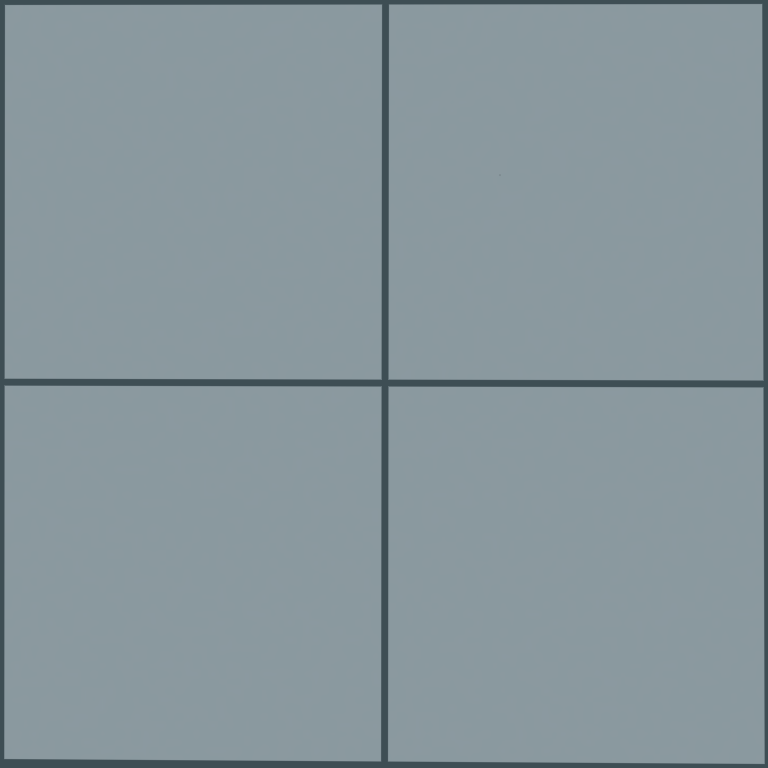
This pattern is drawn by a three.js fragment shader. Its source:

```glsl
// Two by two large blue-grey tiles with thin dark grout between and around them.
// Three slightly skewed joint lines run each way; the distance to the nearest
// line decides tile or grout. One faint pit marks the upper right tile.
#define TILE_COLOR vec3(0.543, 0.600, 0.624)
#define GROUT_COLOR vec3(0.243, 0.304, 0.330)
#define GROUT_HALF 0.0045
#define EDGE_SOFT 0.0010
#define PIT_CENTER vec2(0.651, 0.772)
#define PIT_RADIUS 0.0022
#define PIT_DEPTH 0.13
#define GRAIN 0.004

varying vec2 vUv;

float hash(vec2 p) {
  return fract(sin(dot(p, vec2(127.1, 311.7))) * 43758.5);
}

float valueNoise(vec2 p) {
  vec2 cell = floor(p);
  vec2 f = fract(p);
  f = f * f * (3.0 - 2.0 * f);
  float low = mix(hash(cell), hash(cell + vec2(1.0, 0.0)), f.x);
  float high = mix(hash(cell + vec2(0.0, 1.0)), hash(cell + 1.0), f.x);
  return mix(low, high, f.y);
}

// Distance to the nearest joint; negative outside the outer two lines.
float jointDistance(float t, vec3 lines) {
  return min(abs(t - lines.y), min(t - lines.x, lines.z - t));
}

void main() {
  // Joint positions, drifting from one side of the canvas to the other
  vec3 columns = mix(vec3(0.0010, 0.5007, 1.0002), vec3(0.0020, 0.5020, 0.9970), vUv.y);
  vec3 rows = mix(vec3(0.0072, 0.5024, 0.9980), vec3(0.0007, 0.5000, 0.9993), vUv.x);
  float joint = min(jointDistance(vUv.x, columns), jointDistance(vUv.y, rows));

  // Tile face with very faint grain and a single pit
  vec3 face = TILE_COLOR + GRAIN * (valueNoise(vUv * 90.0) - 0.5);
  float pit = 1.0 - smoothstep(0.0, PIT_RADIUS, distance(vUv, PIT_CENTER));
  face *= 1.0 - PIT_DEPTH * pit;

  float tile = smoothstep(-EDGE_SOFT, EDGE_SOFT, joint - GROUT_HALF);
  gl_FragColor = vec4(mix(GROUT_COLOR, face, tile), 1.0);
}
```
